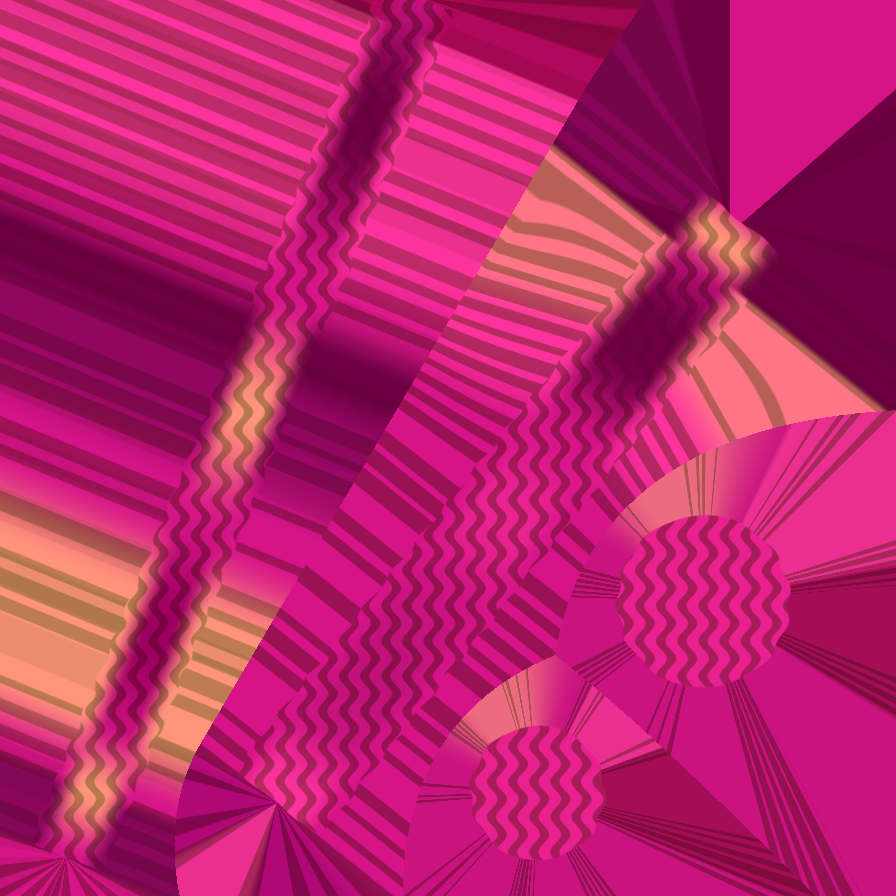
This background is drawn by a WebGL 2 fragment shader. Its source:

```glsl
#version 300 es
precision highp float;
// Magenta cells of fanned stripes around two wavy bars and two wavy discs.
uniform vec2 u_resolution;
out vec4 outColor;

const vec3 PLUM = vec3(0.43, 0.0, 0.26);
const vec3 PURPLE = vec3(0.60, 0.03, 0.40);
const vec3 MAGENTA = vec3(0.84, 0.08, 0.53);
const vec3 PINK = vec3(0.99, 0.20, 0.61);
const vec3 CRIMSON = vec3(0.69, 0.03, 0.36);
const vec3 PEACH = vec3(1.0, 0.58, 0.48);
const vec3 SHADE = vec3(0.72, 0.82, 0.63);

float hash(float n) { return fract(sin(n * 127.1 + 3.7) * 43758.5453); }

// Soft plateau around c, with half width w and an edge of the given softness
float bump(float x, float c, float w, float soft) {
    return 1.0 - smoothstep(w - soft, w + soft, abs(x - c));
}

// One stripe of random width in each unit cell
float bands(float x, float seed, float blur) {
    float h = hash(floor(x) + seed);
    return bump(fract(x), 0.5, 0.06 + 0.36 * h, blur) * step(0.25, h);
}

// Darken by stripes, less so where the base is already dark
vec3 striped(vec3 base, float amount) {
    return base * mix(vec3(1), SHADE, amount * smoothstep(0.3, 0.75, base.r));
}

// Bar coordinates: along, across, length, distance to the rounded bar
vec4 bar(vec2 p, vec2 a, vec2 b, float r) {
    float len = distance(a, b);
    vec2 d = (b - a) / len, q = p - a;
    float u = dot(q, d), v = dot(q, vec2(-d.y, d.x));
    return vec4(u, v, len, length(vec2(u - clamp(u, 0.0, len), v)) - r);
}

// Position along a bar, continued as an angle past its ends
float fan(vec4 k) {
    float inside = clamp(k.x, 0.0, k.z), over = k.x - inside;
    return inside + sign(over) * 0.09 * atan(abs(over), abs(k.y) + 1e-5);
}

float flatBar(vec4 k, float r) {
    return max(abs(k.y) - r, abs(k.x - 0.5 * k.z) - 0.5 * k.z);
}

// Colours around and inside the long left bar
vec3 leftOuter(float t) {
    vec3 c = mix(CRIMSON, PINK, smoothstep(0.038, 0.042, t));
    c = mix(c, MAGENTA, smoothstep(0.27, 0.37, t));
    c = mix(c, PLUM, smoothstep(0.36, 0.41, t));
    c = mix(c, PURPLE, smoothstep(0.43, 0.49, t));
    c = mix(c, MAGENTA, smoothstep(0.52, 0.62, t));
    c = mix(c, PEACH, smoothstep(0.64, 0.74, t));
    c = mix(c, MAGENTA, smoothstep(0.87, 0.95, t));
    return mix(c, PURPLE * 0.9, bump(t, 1.0, 0.04, 0.01));
}

vec3 leftInner(float t) {
    vec3 c = mix(MAGENTA, PLUM, bump(t, 0.15, 0.10, 0.09));
    c = mix(c, PEACH, bump(t, 0.50, 0.07, 0.07));
    c = mix(c, PLUM * 1.4, bump(t, 0.77, 0.08, 0.08));
    return mix(c, PEACH, bump(t, 0.96, 0.04, 0.04));
}

// Colours around and inside the thick diagonal bar
vec3 rightOuter(float t) {
    vec3 c = mix(PLUM, vec3(1.0, 0.46, 0.53), smoothstep(0.060, 0.068, t));
    c = mix(c, PINK, smoothstep(0.15, 0.22, t));
    c = mix(c, MAGENTA, smoothstep(0.24, 0.36, t));
    c = mix(c, PURPLE * 1.15, smoothstep(0.82, 0.86, t));
    return mix(c, PINK * 0.93, smoothstep(0.93, 0.94, t));
}

vec3 rightInner(float t) {
    vec3 c = mix(MAGENTA, PEACH, bump(t, 0.03, 0.025, 0.025));
    c = mix(c, PLUM, bump(t, 0.17, 0.08, 0.06));
    c = mix(c, MAGENTA * 0.9, bump(t, 0.64, 0.1, 0.1));
    return mix(c, PINK, smoothstep(0.72, 0.82, t) + 0.5 * bump(t, 0.42, 0.06, 0.06));
}

// Radial sectors around a disc, with evenly spaced clusters of stripes
vec3 discOuter(float a, float turn, float seed) {
    vec3 c = mix(MAGENTA * 0.95, PINK * 0.93, bump(a, 0.65, 0.46, 0.02));
    c = mix(c, vec3(0.93, 0.42, 0.5), bump(a, 1.85 + turn, 0.5, 0.3));
    c = mix(c, vec3(0.65, 0.05, 0.35), bump(a, -0.18 + turn, 0.37, 0.015));
    float cluster = smoothstep(0.45, 0.5, cos(9.0 * (a - 0.2 + 3.5 * turn)));
    return striped(c, bands(a * 22.0, seed, 0.07) * cluster);
}

void main() {
    vec2 p = gl_FragCoord.xy / u_resolution;
    float px = 1.0 / min(u_resolution.x, u_resolution.y);
    float wave = 0.006 * sin(p.y * 160.0);
    vec2 w = p + vec2(wave, 0.0), edge = p + vec2(0.4 * wave, 0.0);

    // Distances to the four shapes
    vec2 a0 = vec2(0.467, 1.004), a1 = vec2(0.074, 0.043);
    vec2 b0 = vec2(0.827, 0.753), b1 = vec2(0.309, 0.104);
    vec4 A = bar(p, a0, a1, 0.043), B = bar(p, b0, b1, 0.060);
    vec2 c1 = p - vec2(0.785, 0.329), c2 = p - vec2(0.600, 0.115);
    float d1 = length(c1) - 0.096, d2 = length(c2) - 0.075;
    float nearest = min(min(A.w, B.w), min(d1, d2));
    vec3 color, inner;
    float body;

    // The nearest shape colours its cell
    if (nearest == A.w) {
        float t = fan(A), side = 31.0 * step(0.0, A.y);
        vec3 base = leftOuter(t);
        color = striped(base, 0.9 * bands(t * 38.0, side, 0.04));
        color = striped(color, 0.25 * bands(t * 15.0, side + 5.0, 0.02));
        inner = mix(leftInner(t), base, smoothstep(0.012, 0.043, abs(A.y)));
        body = flatBar(bar(edge, a0, a1, 0.043), 0.043);
    } else if (nearest == B.w) {
        float t = fan(B), side = 47.0 * step(0.0, B.y);
        float bend = smoothstep(0.065, 0.18, t) * (1.0 - smoothstep(0.25, 0.45, t));
        t -= 0.4 * bend * clamp(B.w, 0.0, 0.13);
        vec3 base = rightOuter(t);
        vec2 e = p - vec2(0.815, 0.740);
        float a = atan(e.y, e.x);
        float wedge = smoothstep(0.71, 0.72, a) * step(a, 1.5708) * step(B.x, 0.06);
        base += vec3(0.10, 0.02, 0.09) * bump(a, 2.3, 0.48, 0.02) * step(t, 0.06);
        color = striped(base, bands(t * 40.0, side + 2.0, 0.04));
        color = mix(color, MAGENTA, wedge);
        inner = mix(rightInner(t), base, smoothstep(0.025, 0.06, abs(B.y)));
        body = flatBar(bar(edge, b0, b1, 0.060), 0.060);
    } else {
        bool upper = d1 < d2;
        vec2 q = upper ? c1 : c2;
        color = discOuter(atan(q.y, q.x), upper ? 0.0 : 0.15, upper ? 4.0 : 17.0);
        inner = vec3(0.91, 0.13, 0.56);
        body = length(q + edge - p) - (upper ? 0.096 : 0.075);
    }

    // Wavy vertical lines fill the bodies
    float line = abs(fract(w.x / 0.0236) - 0.5);
    inner = striped(inner, smoothstep(-0.05, 0.05, 0.22 - line));
    color = mix(color, inner, smoothstep(px, -px, body));
    outColor = vec4(color, 1.0);
}
```
